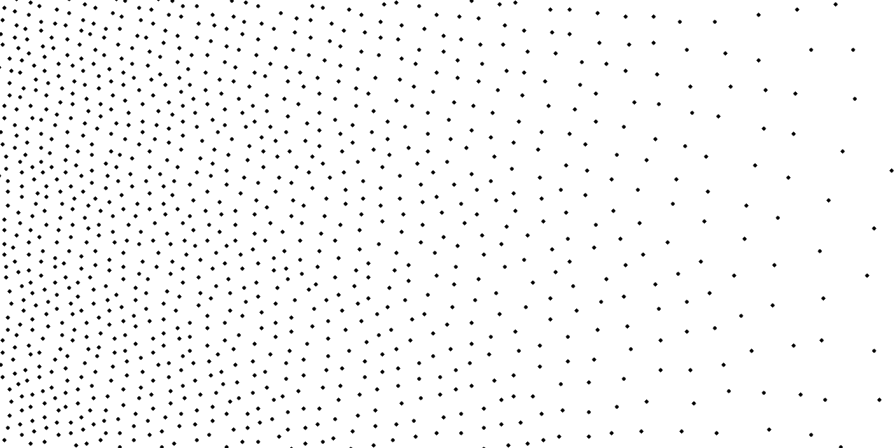
Write a Shadertoy shader that draws this background.

```glsl
#define PAPER vec3(1.0)
#define INK vec3(0.0)
#define DOT_RADIUS 0.0046
#define LEFT_DENSITY 36.5  // dots per unit length at the left edge
#define DENSITY_DROP 14.7  // linear loss of that density along x
#define JITTER vec2(0.40, 0.30)
#define WAVE 0.32          // sideways sway of the columns
#define SNAP 256.0         // dot centres sit on a fine lattice

vec2 hash22(vec2 p) {
    vec2 q = vec2(dot(p, vec2(127.1, 311.7)), dot(p, vec2(269.5, 183.3)));
    return fract(sin(q) * 43758.5453);
}

// Columns count the integral of the linear density; both maps are inverses.
float columnFromX(float x) {
    x = min(x, LEFT_DENSITY / DENSITY_DROP);
    return x * (LEFT_DENSITY - 0.5 * DENSITY_DROP * x);
}

float densityAtColumn(float column) {
    return sqrt(max(LEFT_DENSITY * LEFT_DENSITY - 2.0 * DENSITY_DROP * column, 1.0));
}

float xFromColumn(float column) {
    return (LEFT_DENSITY - densityAtColumn(column)) / DENSITY_DROP;
}

vec2 dotCentre(float column, float row, float gap, float stagger) {
    vec2 shift = (hash22(vec2(column, row)) - 0.5) * JITTER;
    shift.x += WAVE * sin(0.7 * row + 0.3 * column);
    vec2 centre = vec2(xFromColumn(column + 0.5 + shift.x),
                       0.5 + gap * (row + 0.5 + stagger + shift.y));
    return (floor(centre * SNAP) + 0.5) / SNAP;
}

// Softened diamond: halfway between the round and the diamond norm
float diamondNorm(vec2 v) {
    return 0.5 * (length(v) + abs(v.x) + abs(v.y));
}

// Distance to the nearest dot centre in the surrounding cells
float nearestDot(vec2 p) {
    float nearest = 1.0;
    float homeColumn = floor(columnFromX(p.x));
    for (int i = -1; i <= 1; i++) {
        float column = homeColumn + float(i);
        float gap = 1.0 / densityAtColumn(column + 0.5);
        float stagger = 0.5 * mod(column, 2.0);
        float homeRow = floor((p.y - 0.5) / gap - stagger);
        for (int j = -1; j <= 1; j++) {
            vec2 centre = dotCentre(column, homeRow + float(j), gap, stagger);
            nearest = min(nearest, diamondNorm(p - centre));
        }
    }
    return nearest;
}

void mainImage(out vec4 fragColor, in vec2 fragCoord) {
    vec2 p = fragCoord / iResolution.y;
    float edge = (nearestDot(p) - DOT_RADIUS) * iResolution.y;
    float coverage = clamp(0.5 - 0.68 * edge, 0.0, 1.0);
    fragColor = vec4(mix(PAPER, INK, coverage), 1.0);
}
```
